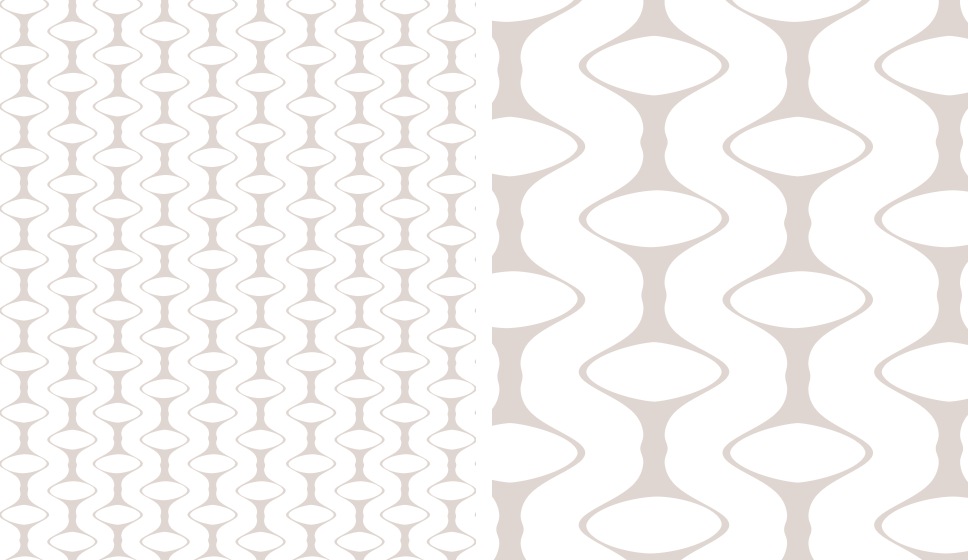
Left, the full canvas; right, a detail of the centre.
Give the GLSL for this pattern, as a Shadertoy shader.

```glsl
// Interlocking strands of open, eye-shaped beads joined by wavy necks, on white.
// Each strand is a Gaussian half-width profile with a superellipse hole per bead;
// alternate strands shift half a bead, and alternate holes are pointed or rounded.

// Approximate signed distance to the outer edge of a strand.
float strandEdge(float x, float y) {
    float d = abs(y - 70.0 * round(y / 70.0));
    float swell = 30.2 * exp(-d * d / 196.0);
    float neckParity = mod(floor(y / 70.0), 2.0);
    float knot = mix(1.9, 1.4, neckParity) * exp(-pow((35.0 - d) / 4.0, 2.0));
    float slope = swell * 2.0 * d / 196.0;
    return (abs(x) - 4.3 - swell - knot) / sqrt(1.0 + slope * slope);
}

// Approximate signed distance to the hole inside the nearest bead.
float beadHole(float x, float y) {
    float row = round(y / 70.0);
    float rounded = mod(row, 2.0);
    y -= 70.0 * row;
    x += 0.12 * rounded * y;    // slight lean of the rounded holes
    vec2 size = vec2(31.0, 13.6 - 0.6 * rounded);
    vec2 power = vec2(1.38 + 0.3 * rounded, 1.8);
    vec2 q = max(abs(vec2(x, y)) / size, 1e-4);
    vec2 gradient = power * pow(q, power - 1.0) / size;
    return (pow(q.x, power.x) + pow(q.y, power.y) - 1.0) / max(length(gradient), 0.001);
}

// Strand centre; the uneven spacing recurs every six strands.
float strandCentre(int i) {
    float drift[6] = float[6](0.0, 0.7, -2.7, -4.0, -3.8, -3.7);
    return 33.0 + 65.83 * float(i) + drift[((i % 6) + 6) % 6];
}

void mainImage(out vec4 fragColor, in vec2 fragCoord) {
    // The canvas is 768 units high, with y measured down from the top.
    float pixel = 768.0 / iResolution.y;
    vec2 p = vec2(fragCoord.x * 1.003, iResolution.y - fragCoord.y) * pixel;

    // Neighbouring strands interlock, so test those on both sides.
    int nearest = int(round((p.x - 33.0) / 65.83));
    float ink = 1e3;
    for (int i = nearest - 1; i <= nearest + 1; i++) {
        float x = p.x - strandCentre(i);
        float y = p.y - ((i & 1) == 0 ? 6.0 : 43.0);
        ink = min(ink, max(strandEdge(x, y), -beadHole(x, y)));
    }

    float coverage = clamp(0.5 - ink / pixel, 0.0, 1.0);
    fragColor = vec4(mix(vec3(1.0), vec3(0.88, 0.84, 0.82), coverage), 1.0);
}
```
